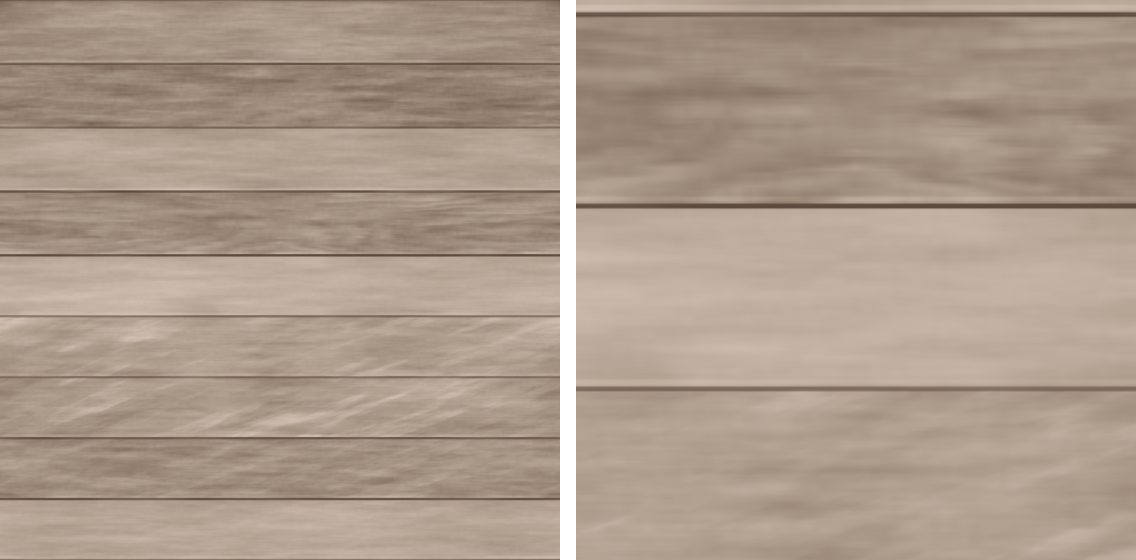
Left: the whole. Right: its middle third, enlarged.
Give the GLSL for this texture, as a WebGL 1 fragment shader.

```glsl
precision highp float;
// Nine horizontal weathered wood planks, stacked edge to edge and tiling sideways.
// Each plank has its own tone, stretched noise grain, ring figure and slanted
// flecks; dark seams with a pale lip separate the planks.
uniform vec2 u_resolution;

float hash(vec2 p) {
  return fract(sin(dot(p, vec2(127.1, 311.7))) * 43758.5);
}

// Value noise that wraps after the given number of cells
float noise(vec2 p, vec2 period) {
  vec2 cell = floor(p), f = fract(p);
  f = f * f * (3.0 - 2.0 * f);
  vec2 a = mod(cell, period), b = mod(cell + 1.0, period);
  return mix(mix(hash(a), hash(vec2(b.x, a.y)), f.x),
             mix(hash(vec2(a.x, b.y)), hash(b), f.x), f.y);
}

// Four octaves, centred on zero
float fbm(vec2 p, vec2 period) {
  float sum = 0.0, amp = 0.53;
  for (int i = 0; i < 4; i++) {
    sum += amp * (noise(p, period) - 0.5);
    p *= 2.0;
    period *= 2.0;
    amp *= 0.5;
  }
  return sum;
}

// Value belonging to one of the nine planks, counted from the top
float pick(mat3 values, float row) {
  float result = 0.0;
  for (int i = 0; i < 3; i++)
    for (int j = 0; j < 3; j++)
      if (abs(float(i * 3 + j) - row) < 0.5) result = values[i][j];
  return result;
}

void main() {
  vec2 uv = gl_FragCoord.xy / u_resolution;
  float pixel = 1.0 / u_resolution.y;
  float x = uv.x, y = 1.0 - uv.y;

  // Plank layout: four wider planks above five narrower ones
  bool wide = y < 0.456;
  float height = wide ? 0.114 : 0.1088;
  float t = wide ? y / height : 4.0 + (y - 0.456) / height;
  float row = min(floor(t), 8.0);
  float v = t - row;
  float seed = row * 17.3;

  // Character of this plank
  float tone = pick(mat3(-0.02, -0.092, 0.045, -0.045, 0.075, 0.018, 0.014, -0.04, 0.05), row);
  float figure = pick(mat3(0.3, 0.3, 0.1, 1.0, 0.0, 0.15, 0.2, 0.35, 0.1), row);
  float fleck = pick(mat3(0.15, 0.3, 0.0, 0.1, 0.1, 0.8, 1.0, 0.6, 0.2), row);
  float rough = 1.0 - 5.0 * tone;

  // Grain from broad clouds down to fine pores and saw marks
  float broad = fbm(vec2(x * 4.0, v * 2.5 + seed), vec2(4.0, 256.0));
  float streak = fbm(vec2(x * 9.0, v * 10.0 + seed), vec2(9.0, 256.0));
  float pores = noise(vec2(x * 56.0, v * 24.0 + seed), vec2(56.0, 512.0)) - 0.5;
  float saw = noise(vec2(x * 170.0, v * 14.0 + seed), vec2(170.0, 256.0)) - 0.5;
  float shade = tone + 0.12 * broad;
  shade += rough * (0.15 * streak + 0.025 * pores + 0.016 * saw);

  // Elongated growth rings, warped by the grain
  float centre = row == 3.0 ? 0.0 : hash(vec2(row, 5.0));
  float along = abs(fract(x - centre + 0.5) - 0.5);
  float rings = length(vec2(along * 1.7, (v - 0.62) * 1.4)) + 0.5 * broad + 0.12 * streak;
  float ringLine = sin(rings * 42.0);
  float ringFade = 0.55 + 1.6 * fbm(vec2(x * 6.0, v * 3.0 + seed + 40.0), vec2(6.0, 256.0));
  shade += 0.038 * figure * ringLine * clamp(ringFade, 0.0, 1.0);
  shade -= 0.035 * figure * smoothstep(0.5, 0.0, rings);

  // Pale flecks rising to the right
  float slant = fbm(vec2(x * 8.0, v * 5.0 + x * 15.0 + seed), vec2(8.0, 15.0));
  shade += fleck * (0.09 * smoothstep(0.02, 0.28, slant) - 0.05 * smoothstep(0.05, 0.3, -slant));

  // Worn darker patches close to the lower edge, soft shadow at the upper one
  float wear = noise(vec2(x * 11.0, v * 5.0 + seed + 80.0), vec2(11.0, 256.0));
  shade -= 0.05 * smoothstep(0.72, 0.95, v) * smoothstep(0.45, 0.9, wear);
  shade -= 0.035 * exp(-v * 14.0);

  vec3 color = vec3(0.672, 0.602, 0.541) + shade * vec3(0.97, 1.0, 1.02);

  // Seams of varying depth, with a lit lip above each one
  float edge = floor(t + 0.5);
  float offset = (t - edge) * height;
  float depth = pick(mat3(0.55, 0.8, 0.55, 0.9, 1.0, 0.6, 0.6, 0.8, 0.85), mod(edge, 9.0));
  depth *= 0.75 + 0.4 * noise(vec2(x * 14.0, edge * 7.0), vec2(14.0, 256.0));
  float lip = 1.0 - smoothstep(0.0005, 0.002 + pixel, abs(offset + 0.0042));
  float seam = 1.0 - smoothstep(0.0006, 0.0016 + pixel, abs(offset));
  color += 0.055 * depth * lip;
  color = mix(color, vec3(0.37, 0.295, 0.25), clamp(depth * seam, 0.0, 1.0));

  gl_FragColor = vec4(color, 1.0);
}
```
